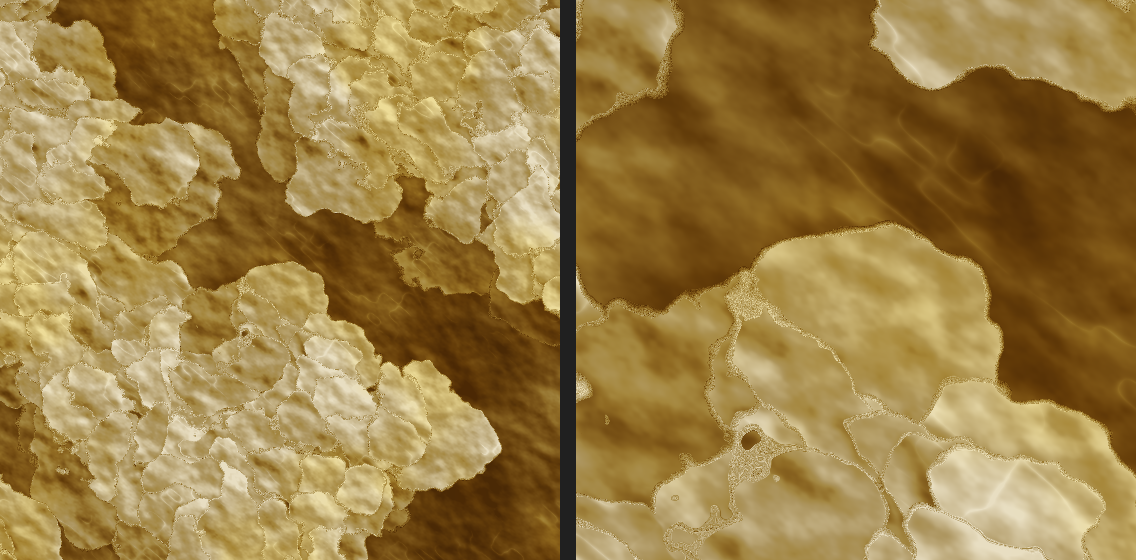
Left: the whole. Right: its middle third, enlarged.
A three.js fragment shader for this texture:

```glsl
varying vec2 vUv;

const vec2 LIGHT = vec2(0.6, 0.8);
const vec3 CREVICE = vec3(0.29, 0.16, 0.02);
const vec3 BROWN = vec3(0.39, 0.24, 0.04);
const vec3 UMBER = vec3(0.47, 0.32, 0.09);
const vec3 AMBER = vec3(0.56, 0.42, 0.15);
const vec3 OCHRE = vec3(0.64, 0.53, 0.26);
const vec3 TAN = vec3(0.68, 0.59, 0.38);
const vec3 CREAM = vec3(0.77, 0.70, 0.53);
const vec3 GLINT = vec3(0.91, 0.87, 0.76);

vec2 hash2(vec2 p) {
  vec3 a = fract(vec3(p.xyx) * vec3(0.1031, 0.1030, 0.0973));
  a += dot(a, a.yzx + 33.33);
  return fract((a.xx + a.yz) * a.zy);
}

mat2 turn(float angle) {
  float c = cos(angle), s = sin(angle);
  return mat2(c, s, -s, c);
}

float noise(vec2 p) {
  vec2 i = floor(p), f = fract(p);
  f = f * f * f * (f * (f * 6.0 - 15.0) + 10.0);
  float low = mix(hash2(i).x, hash2(i + vec2(1, 0)).x, f.x);
  float high = mix(hash2(i + vec2(0, 1)).x, hash2(i + vec2(1, 1)).x, f.x);
  return mix(low, high, f.y);
}

float fbm(vec2 p) {
  float sum = 0.0, amp = 0.5;
  mat2 step2 = turn(0.65) * 2.03;
  for (int i = 0; i < 5; i++) {
    sum += amp * noise(p);
    p = step2 * p + 11.7;
    amp *= 0.5;
  }
  return sum / 0.97;
}

// Large diagonal masses that decide where crumbs pile up
float clump(vec2 p) {
  vec2 q = turn(0.75) * p * vec2(2.6, 4.4) + 5.3;
  return 0.68 * noise(q) + 0.32 * noise(q * 2.3 + 9.1);
}

vec2 ragged(vec2 p, float id) {
  vec2 q = p * 9.0 + id * 5.7;
  return 0.14 * (vec2(fbm(q), fbm(q + 41.3)) - 0.5);
}

// Lays overlapping lobes over the surface, held as (tone, seed)
vec2 addLobes(vec2 surface, vec2 p, float freq, float cover, float tone, float id) {
  vec2 shift = vec2(17.3, 9.7) * id;
  vec2 q = (p + ragged(p, id)) * freq + shift;
  vec2 cell = floor(q);
  for (int j = -1; j <= 1; j++) {
    for (int i = -1; i <= 1; i++) {
      vec2 home = cell + vec2(float(i), -float(j));
      vec2 rnd = hash2(home + 50.0);
      vec2 kind = hash2(home + 150.0);
      vec2 center = home + 0.15 + 0.7 * rnd;
      if (clump((center - shift) / freq) < cover) continue;

      vec2 v = q - center;
      mat2 spin = turn(0.75 + 1.6 * (kind.x - 0.5));
      vec2 radius = vec2(0.65 + 0.25 * kind.y, 0.45 + 0.2 * rnd.x);
      float inside = 1.0 - length(spin * v / radius);
      float below = 1.0 - length(spin * (v + LIGHT * 0.07) / radius);
      float shadow = smoothstep(-0.22, 0.05, below);
      float body = smoothstep(-0.004 * freq, 0.004 * freq, inside);

      float shade = tone + 0.26 * (kind.x - 0.5) + 0.13 * dot(v, LIGHT);
      shade += 0.11 * exp(-9.0 * max(inside, 0.0)) - 0.05 * inside;
      surface.x *= 1.0 - 0.2 * shadow;
      surface = mix(surface, vec2(shade, kind.y + id), body);
    }
  }
  return surface;
}

float grain(vec2 p) {
  return fbm(turn(0.6) * p * vec2(12.0, 19.0));
}

float seg(float t, float a, float b) {
  return clamp((t - a) / (b - a), 0.0, 1.0);
}

vec3 crumbColor(float t) {
  vec3 c = mix(CREVICE, BROWN, seg(t, -0.1, 0.06));
  c = mix(c, UMBER, seg(t, 0.06, 0.18));
  c = mix(c, AMBER, seg(t, 0.18, 0.32));
  c = mix(c, OCHRE, seg(t, 0.32, 0.47));
  c = mix(c, TAN, seg(t, 0.47, 0.67));
  c = mix(c, CREAM, seg(t, 0.67, 0.88));
  return mix(c, GLINT, seg(t, 0.88, 1.25));
}

void main() {
  vec2 p = vUv;

  // Cavity floor, then crumbs from the back to the front
  vec2 surface = vec2(0.12 + 0.5 * (fbm(p * 5.0) - 0.45), 0.0);
  surface = addLobes(surface, p, 4.0, 0.43, 0.29, 1.0);
  surface = addLobes(surface, p, 5.0, 0.48, 0.54, 2.0);
  surface = addLobes(surface, p, 7.5, 0.50, 0.70, 3.0);
  surface = addLobes(surface, p, 13.0, 0.54, 0.79, 4.0);

  // Fine relief, strongest on the pale crumbs
  vec2 g = p + surface.y * vec2(3.1, 1.7);
  float slope = grain(g - LIGHT * 0.006) - grain(g + LIGHT * 0.006);
  float pale = smoothstep(0.1, 0.6, surface.x);
  float tone = surface.x + slope * mix(0.7, 2.0, pale);
  tone += 0.25 * (fbm(g * 7.0 + 3.0) - 0.5);

  // Small moist glints in broken streaks
  vec2 s = turn(0.7) * g * vec2(30.0, 75.0);
  float streak = pow(1.0 - abs(2.0 * noise(s) - 1.0), 6.0);
  float moist = smoothstep(0.52, 0.72, fbm(g * 11.0 + 20.0));
  tone += 0.3 * streak * moist * mix(0.5, 1.0, pale);

  // Honey tint where the crumb is thick
  float honey = smoothstep(0.45, 0.7, fbm(p * 4.0 + 30.0));
  vec3 color = crumbColor(tone) * mix(vec3(1.0), vec3(1.02, 0.99, 0.78), honey);
  gl_FragColor = vec4(color, 1.0);
}
```
